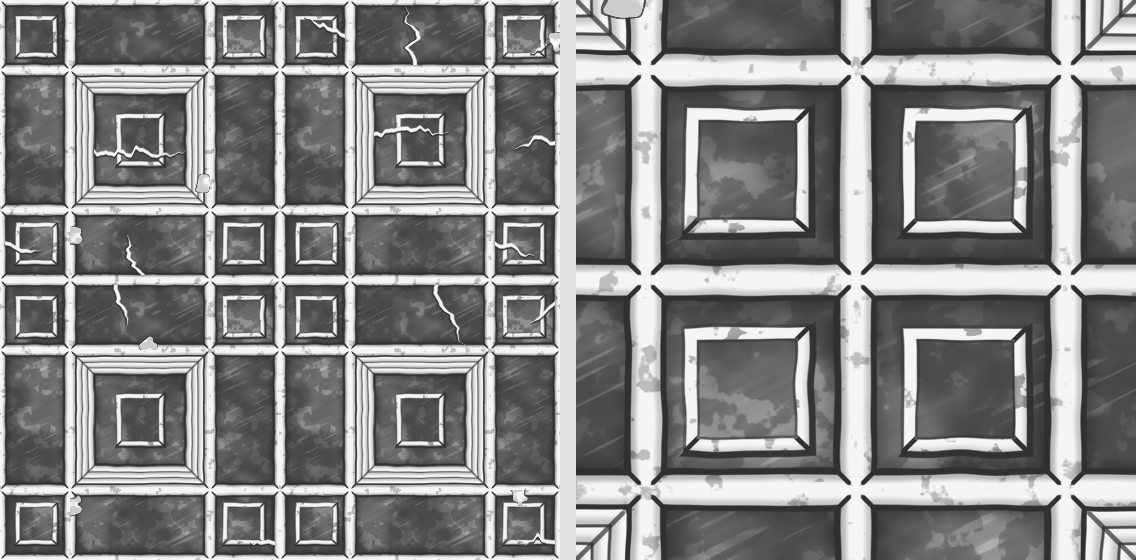
Left: the whole. Right: its middle third, enlarged.
A Shadertoy shader for this pattern:

```glsl
// Worn monochrome coffered panelling: white mitred mouldings, square frames, cracks and chips.

const float TILES = 2.0;
const float BAR = 0.018;     // half width of a main moulding
const float STEPS_END = 0.086; // inner rim of the stepped moulding
const float INK = 0.19;
const float WHITE = 0.96;

float hash(vec2 p) {
    return fract(sin(dot(p, vec2(127.1, 311.7))) * 43758.5453);
}

// Value noise that wraps after a whole number of cells
float noise(vec2 p, vec2 period) {
    vec2 i = floor(p), f = fract(p);
    f = f * f * (3.0 - 2.0 * f);
    vec2 a = mod(i, period), b = mod(i + 1.0, period);
    return mix(mix(hash(a), hash(vec2(b.x, a.y)), f.x),
               mix(hash(vec2(a.x, b.y)), hash(b), f.x), f.y);
}

float cloud(vec2 t, float cells) {
    float sum = 0.0, gain = 0.5;
    for (int i = 0; i < 4; i++) {
        sum += gain * noise(t * cells, vec2(cells));
        cells *= 2.0;
        gain *= 0.5;
    }
    return sum / 0.9375;
}

// Soft-edged stripe around a centre value
float band(float x, float centre, float halfWidth, float px) {
    return 1.0 - smoothstep(-px, px, abs(x - centre) - halfWidth);
}

// Dark plaster with blotches, brushed streaks and pale flecks
float plaster(vec2 t) {
    float blotch = smoothstep(0.38, 0.64, cloud(t, 6.0));
    float mottle = cloud(t + 0.37, 32.0);
    vec2 brushed = vec2(2.0 * t.x + t.y, t.x - 2.0 * t.y);
    float streak = noise(brushed * vec2(5.0, 64.0), vec2(5.0, 64.0));
    float tone = mix(0.295, 0.425, blotch) + 0.07 * (mottle - 0.5);
    tone += 0.05 * blotch * (streak - 0.4);
    tone += 0.12 * smoothstep(0.59, 0.66, mottle) * (0.35 + 0.65 * blotch);
    return tone + 0.1 * smoothstep(0.8, 0.9, streak) * smoothstep(0.45, 0.6, cloud(t, 9.0));
}

// Thin raised frame, shadowed to the right and below
float frame(float tone, vec2 q, vec2 halfSize, float width, float grain, float px) {
    vec2 s = abs(q) - halfSize;
    float edge = max(s.x, s.y);
    float shaded = step(0.0, s.x > s.y ? q.x : -q.y);
    tone = mix(tone, INK, band(edge, 0.002, 0.002 + 0.004 * shaded, px) * (0.45 + 0.5 * shaded));
    tone = mix(tone, INK, band(edge, -width, 0.003, px) * 0.6);
    float rim = band(edge, -0.5 * width, 0.5 * width, px);
    float face = WHITE - 0.12 * shaded * smoothstep(-0.6 * width, 0.0, edge);
    tone = mix(tone, face, rim * (1.0 - 0.5 * smoothstep(0.64, 0.72, grain)));
    float notTopLeft = step(-halfSize.x, q.x - q.y);
    float tick = band(s.x - s.y, 0.0, 0.004, px) * band(edge, -0.4 * width, 0.6 * width, px);
    return mix(tone, INK, tick * notTopLeft);
}

// Tapering zigzag crack across the short side of a panel
float crack(float tone, vec2 q, vec2 halfSize, vec2 id, float px) {
    bool wide = halfSize.x > halfSize.y;
    vec2 c = wide ? q.yx : q;
    vec2 h = wide ? halfSize.yx : halfSize;
    c.x *= hash(id + 3.1) < 0.5 ? -1.0 : 1.0;
    float run = c.x / h.x + 1.0;
    float reach = mix(0.8, 2.2, hash(id + 5.3));
    float path = h.y * 1.1 * (hash(id + 7.7) - 0.5) + c.x * (hash(id + 9.2) - 0.5) * 1.1;
    path += 0.045 * (noise(vec2(c.x * 22.0, id.x * 6.0 + id.y) + 16.0, vec2(64.0)) - 0.5);
    path += 0.018 * (noise(vec2(c.x * 65.0, id.y * 6.0 + id.x) + 32.0, vec2(64.0)) - 0.5);
    float width = 0.007 * smoothstep(0.0, 0.5, 1.0 - run / reach);
    float present = step(hash(id + 1.9), 0.32) * step(0.0, run) * step(run, min(reach, 2.0));
    tone = mix(tone, INK, present * band(c.y, path - 0.004, width + 0.002, px));
    return mix(tone, WHITE, present * band(c.y, path, width, px));
}

// Ragged chip of bare plaster on a panel rim
float chip(float tone, vec2 q, vec2 halfSize, vec2 id, float px) {
    float along = 1.4 * (hash(id + 12.4) - 0.5);
    float side = hash(id + 14.8) < 0.5 ? -1.0 : 1.0;
    vec2 centre = halfSize * (hash(id + 16.1) < 0.5 ? vec2(along, side) : vec2(side, along));
    float rough = noise(q * 55.0 + 32.0, vec2(64.0));
    float d = length(q - centre) + 0.035 * (rough - 0.5) - 0.026;
    float present = step(hash(id + 18.6), 0.17);
    tone = mix(tone, INK, present * band(d, 0.002, 0.003, px) * 0.8);
    float face = mix(0.8, WHITE, smoothstep(0.3, 0.6, rough));
    return mix(tone, face, present * (1.0 - smoothstep(-px, px, d)));
}

void mainImage(out vec4 fragColor, in vec2 fragCoord) {
    vec2 p = fragCoord / iResolution.xy * TILES;
    vec2 t = fract(p);
    float px = TILES / iResolution.y;

    // Three panels per axis: narrow, wide, narrow
    vec2 index = step(0.25, t) + step(0.75, t);
    vec2 middle = 1.0 - abs(index - 1.0);
    vec2 halfSize = 0.125 * (1.0 + middle);
    vec2 q = t - (0.125 + 0.375 * index);
    vec2 id = floor(p) * 3.0 + index;
    bool central = middle.x * middle.y > 0.5;
    bool corner = middle.x + middle.y < 0.5;

    vec2 s = abs(q) - halfSize;
    float depth = -max(s.x, s.y);
    float shaded = step(0.0, s.x > s.y ? q.x : -q.y);
    float grain = cloud(t, 48.0);
    float wobble = 0.004 * (noise(t * 24.0, vec2(24.0)) - 0.5);
    float d = depth + wobble;

    // Panel face with inked rim
    float rim = central ? STEPS_END : BAR;
    float tone = plaster(t);
    tone *= 1.0 - 0.25 * (1.0 - smoothstep(rim, rim + 0.03, d));
    tone = mix(tone, INK, band(d, rim + 0.003, 0.004 + 0.001 * shaded, px));

    // Stepped moulding of the large panel
    float level = (d - BAR - 0.004) / 0.0213;
    float f = fract(level);
    float stepTone = mix(WHITE, 0.78, smoothstep(0.3, 0.85, f));
    stepTone = mix(stepTone, 0.3, band(min(f, 1.0 - f) * 0.0213, 0.0, 0.0018, px));
    if (central) tone = mix(tone, stepTone, 1.0 - smoothstep(-px, px, d - STEPS_END));
    if (central) tone = mix(tone, INK, band(d, BAR + 0.003, 0.003, px));

    // Main bars and mitre ticks
    float bar = mix(WHITE, 0.79 - 0.06 * shaded, smoothstep(0.007, 0.016, d));
    bar -= 0.22 * smoothstep(0.64, 0.74, grain);
    tone = mix(tone, bar, 1.0 - smoothstep(-px, px, d - BAR));
    float tick = band(s.x - s.y, 0.0, 0.004, px);
    tone = mix(tone, INK, tick * band(depth, 0.015, 0.009, px));
    if (central) tone = mix(tone, INK, 0.7 * tick * band(depth, 0.055, 0.03, px));

    // Small square frames
    vec2 shift = 0.005 * (1.0 - index);
    if (corner) tone = frame(tone, q - shift + wobble, vec2(0.073), 0.014, grain, px);
    if (central) tone = frame(tone, q + wobble, vec2(0.083, 0.092), 0.015, grain, px);

    // Damage differs from panel to panel
    tone = crack(tone, q, halfSize - rim, id, px);
    tone = chip(tone, q, halfSize - BAR, id, px);
    fragColor = vec4(vec3(clamp(tone, 0.0, 1.0)), 1.0);
}
```
